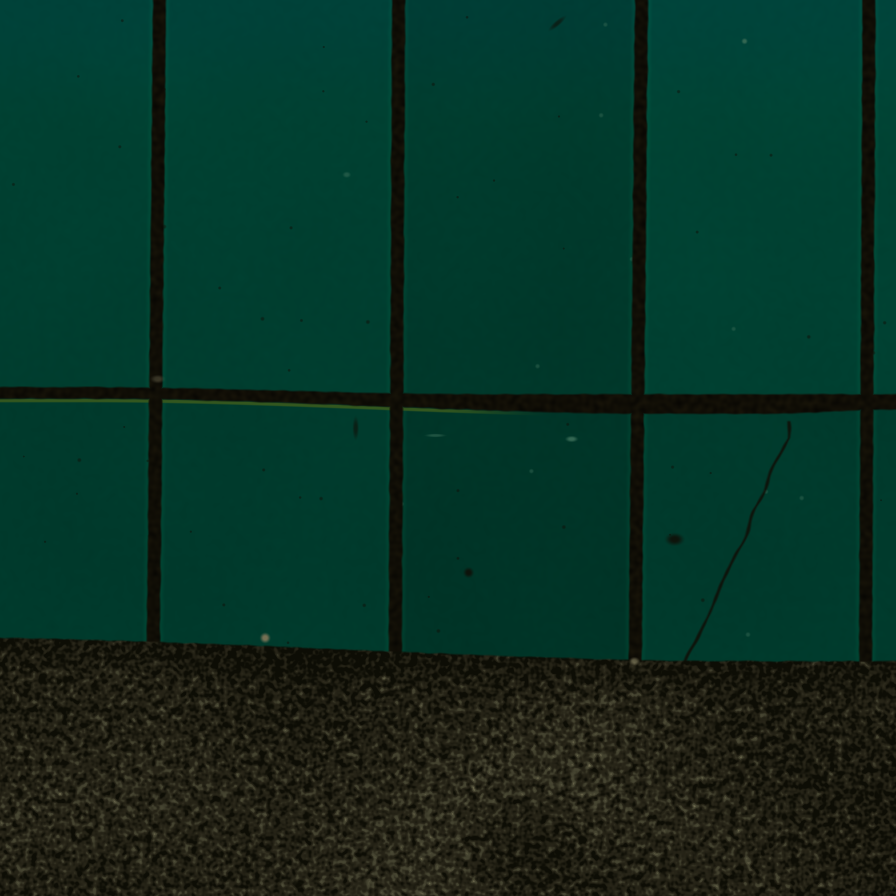
Reproduce this texture procedurally as a WebGL 1 fragment shader.

```glsl
precision highp float;
uniform vec2 u_resolution;

const vec3 TILE_LIGHT = vec3(0.0, 0.258, 0.198);
const vec3 TILE_DARK = vec3(0.0, 0.195, 0.145);
const vec3 GROUT = vec3(0.062, 0.052, 0.022);
const vec3 GRIT_DARK = vec3(0.05, 0.05, 0.018);
const vec3 GRIT_MID = vec3(0.15, 0.14, 0.09);
const vec3 GRIT_PALE = vec3(0.27, 0.265, 0.19);
const vec3 FLECK = vec3(0.46, 0.44, 0.33);
const vec3 GLINT = vec3(0.20, 0.34, 0.12);
const vec3 CHIP = vec3(0.20, 0.40, 0.32);
const vec4 JOINT_TOP = vec4(0.178, 0.445, 0.716, 0.970);
const vec4 JOINT_BASE = vec4(0.171, 0.441, 0.709, 0.966);
const float JOINT_HALF = 0.0073;
const float BASE_Y = 0.27;
const float SOFTNESS = 0.0016;
const float GRAIN_SCALE = 118.0;

vec2 hash2(vec2 p) {
  p = vec2(dot(p, vec2(127.1, 311.7)), dot(p, vec2(269.5, 183.3)));
  return fract(sin(p) * 43758.55);
}

float gradientAt(vec2 cell, vec2 f, vec2 corner) {
  return dot(hash2(cell + corner) * 2.0 - 1.0, f - corner);
}

float gradientNoise(vec2 p) {
  vec2 i = floor(p), f = fract(p);
  vec2 u = f * f * f * (f * (f * 6.0 - 15.0) + 10.0);
  vec2 e = vec2(0.0, 1.0);
  return mix(mix(gradientAt(i, f, e.xx), gradientAt(i, f, e.yx), u.x),
             mix(gradientAt(i, f, e.xy), gradientAt(i, f, e.yy), u.x), u.y);
}

// Coverage of a shape with signed distance d
float fill(float d) {
  float s = max(SOFTNESS, 0.8 / u_resolution.y);
  return 1.0 - smoothstep(-s, s, d);
}

float spot(vec2 p, vec2 center, vec2 radius) {
  vec2 q = (p - center) / radius;
  return 1.0 - smoothstep(0.3, 1.4, length(q));
}

vec3 gravel(vec2 p, float edgeY) {
  float broad = gradientNoise(p * vec2(4.0, 6.0) + 3.0);
  float fine = gradientNoise(p * GRAIN_SCALE) + 0.8 * gradientNoise(p * GRAIN_SCALE * 1.9 + 17.0);
  float band = (p.x - 0.61) - 0.9 * (p.y - 0.16);
  float v = 0.39 + 0.95 * fine + 0.25 * broad;
  v += 0.16 * exp(-band * band * 90.0) * smoothstep(0.26, 0.16, p.y);
  v -= 0.18 * spot(p, vec2(0.58, 0.065), vec2(0.07, 0.06));
  v -= 0.22 * smoothstep(0.055, 0.0, edgeY - p.y) + 0.10 * smoothstep(0.75, 1.0, p.x);
  vec3 c = mix(GRIT_DARK, GRIT_MID, smoothstep(0.0, 0.55, v));
  c = mix(c, GRIT_PALE, smoothstep(0.5, 0.95, v));
  return mix(c, FLECK, smoothstep(0.95, 1.35, v));
}

vec3 tiles(vec2 p, float column, float lower) {
  float shade = 0.72 + 0.28 * smoothstep(0.55, 1.0, p.y) - 0.2 * lower;
  shade -= 0.42 * spot(vec2(column, 0.0), vec2(2.0, 0.0), vec2(0.7)) * (1.0 - 0.35 * p.y);
  shade += 0.15 * step(2.5, column) * (1.0 - lower);
  shade += 0.16 * gradientNoise(p * 7.0) + 0.14 * gradientNoise(p * 95.0);
  vec3 c = mix(TILE_DARK, TILE_LIGHT, shade);
  c.b += 0.025 * smoothstep(0.85, 1.0, p.y);
  // Scattered dust, pale or dark
  vec2 cell = floor(p * 26.0);
  vec2 h = hash2(cell);
  float dust = spot(fract(p * 26.0), 0.2 + 0.6 * hash2(cell + 9.0), vec2(0.03 + 0.04 * h.y));
  c = mix(c, h.y > 0.75 ? CHIP : GROUT, 0.5 * dust * step(0.86, h.x));
  // Larger pits and chips
  float pits = spot(p, vec2(0.753, 0.398), vec2(0.009, 0.006));
  pits = max(pits, spot(p, vec2(0.523, 0.361), vec2(0.005)));
  pits = max(pits, spot(p, vec2(0.397, 0.522), vec2(0.003, 0.011)) * 0.7);
  vec2 slant = p - vec2(0.622, 0.974);
  pits = max(pits, spot(vec2(slant.x - slant.y, slant.y), vec2(0.0), vec2(0.004, 0.007)) * 0.7);
  c = mix(c, GROUT, pits * 0.85);
  float chips = spot(p, vec2(0.638, 0.510), vec2(0.006, 0.003));
  chips = max(chips, spot(p, vec2(0.486, 0.514), vec2(0.010, 0.0018)) * 0.6);
  chips = max(chips, spot(p, vec2(0.831, 0.954), vec2(0.003)));
  chips = max(chips, spot(p, vec2(0.387, 0.805), vec2(0.004, 0.003)) * 0.6);
  return mix(c, CHIP, chips);
}

void main() {
  vec2 p = gl_FragCoord.xy / u_resolution;
  float rough = 0.0014 * gradientNoise(p * 70.0);

  // Grid edges, slightly bent
  float upperEdge = 0.568 - 0.008 * smoothstep(0.1, 0.55, p.x);
  float lowerEdge = 0.555 - 0.017 * smoothstep(0.1, 0.75, p.x) + 0.005 * smoothstep(0.85, 1.0, p.x);
  float edgeY = 0.289 - 0.027 * smoothstep(-0.1, 0.85, p.x);
  vec4 joints = mix(JOINT_BASE, JOINT_TOP, (p.y - BASE_Y) / (1.0 - BASE_Y));
  vec4 away = abs(p.x - joints);
  float jointD = min(min(away.x, away.y), min(away.z, away.w)) - JOINT_HALF + rough;
  float rowD = max(p.y - upperEdge, lowerEdge - p.y) + rough;
  float column = dot(step(joints, vec4(p.x)), vec4(1.0));
  float lower = step(p.y, 0.5 * (upperEdge + lowerEdge));

  vec3 color = tiles(p, column, lower);
  // Lit tile rims
  color += vec3(0.0, 0.035, 0.022) * (1.0 - smoothstep(0.001, 0.006, jointD));
  float glint = 1.0 - smoothstep(0.0008, 0.003, abs(p.y - lowerEdge + 0.002));
  color = mix(color, GLINT, glint * (1.0 - smoothstep(0.48, 0.62, p.x)));

  // Crack with a hooked top
  float crackX = 0.771 + 0.452 * (min(p.y, 0.511) - 0.271) + 0.012 * gradientNoise(vec2(p.y * 24.0, 4.0));
  float crackD = abs(p.x - crackX) * 0.91 - 0.0016 - rough;
  color = mix(color, GROUT, 0.85 * fill(crackD) * fill(p.y - 0.53));

  vec3 grout = GROUT * (1.0 + 0.8 * gradientNoise(p * 130.0));
  color = mix(color, grout, fill(min(jointD, rowD)));
  color = mix(color, gravel(p, edgeY), fill(p.y - edgeY + rough));

  // Grit caught along the joints
  float grit = spot(p, vec2(0.296, 0.288), vec2(0.005));
  grit = max(grit, spot(p, vec2(0.708, 0.262), vec2(0.005, 0.004)) * 0.7);
  grit = max(grit, spot(p, vec2(0.176, 0.577), vec2(0.007, 0.004)) * 0.4);
  gl_FragColor = vec4(mix(color, FLECK, grit), 1.0);
}
```
